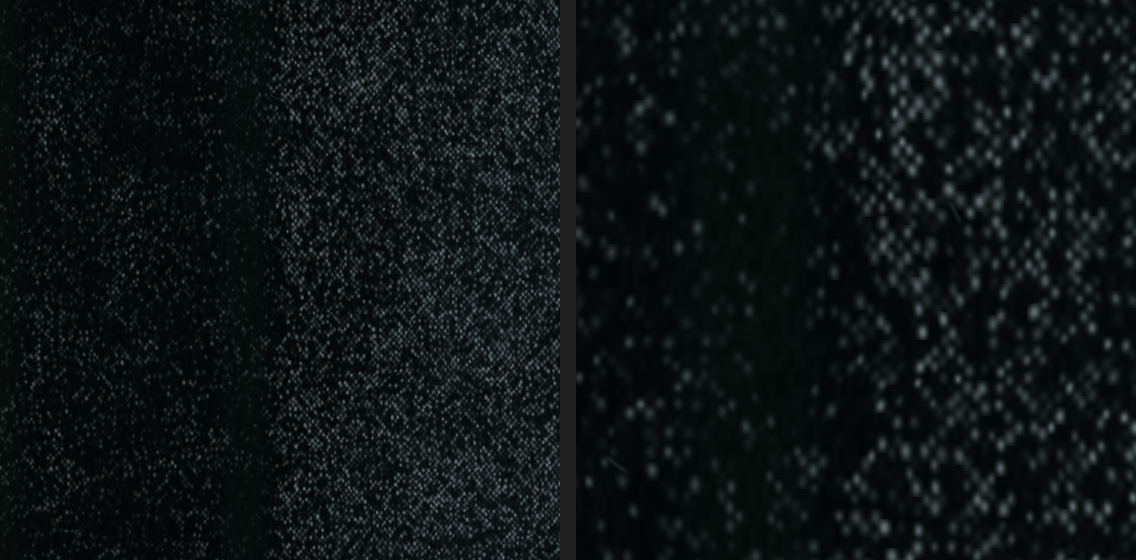
Left: the whole. Right: its middle third, enlarged.
Write a WebGL 2 fragment shader that draws this texture.

```glsl
#version 300 es
precision highp float;

uniform vec2 u_resolution;
out vec4 fragColor;

#define WEAVE_COUNT vec2(98.0, 86.0)
#define DOT_RADIUS vec2(0.185, 0.225)
#define DOT_JITTER 0.22
#define DOT_GAIN 0.44
#define GRAIN_GAIN 0.035
#define FIBRE_COUNT 26
#define FIBRE_GAIN 0.09
#define FIBRE_WIDTH 0.0012
#define BASE_DARK vec3(0.012, 0.026, 0.027)
#define BASE_WORN vec3(0.030, 0.050, 0.054)
#define GREEN_TINT vec3(0.004, 0.020, 0.012)
#define THREAD_TINT vec3(0.90, 0.99, 1.02)

vec2 hash2(vec2 p) {
    vec3 q = fract(p.xyx * vec3(0.1031, 0.1030, 0.0973));
    q += dot(q, q.yzx + 33.33);
    return fract((q.xx + q.yz) * q.zy);
}

float valueNoise(vec2 p) {
    vec2 cell = floor(p);
    vec2 f = fract(p);
    f = f * f * (3.0 - 2.0 * f);
    float low = mix(hash2(cell).x, hash2(cell + vec2(1, 0)).x, f.x);
    float high = mix(hash2(cell + vec2(0, 1)).x, hash2(cell + vec2(1, 1)).x, f.x);
    return mix(low, high, f.y);
}

float cloud(vec2 p) {
    return 0.55 * valueNoise(p) + 0.3 * valueNoise(p * 2.1 + 7.0)
         + 0.15 * valueNoise(p * 4.3 + 19.0);
}

// Soft vertical band between two edges
float band(float x, float left, float right, float blur) {
    return smoothstep(left - blur, left + blur, x)
         * (1.0 - smoothstep(right - blur, right + blur, x));
}

// Share of bright threads showing at a place
float threadCover(vec2 uv) {
    float cover = mix(0.20, 0.50, smoothstep(0.46, 0.52, uv.x));
    cover += 0.14 * smoothstep(0.5, 1.0, uv.x);
    cover -= 0.12 * (1.0 - smoothstep(0.0, 0.08, uv.x));
    cover -= 0.05 * band(uv.x, 0.13, 0.19, 0.03);
    return cover + 0.55 * (cloud(uv * vec2(9.0, 8.0)) - 0.5);
}

// Staggered grid of irregular thread crossings
float weaveDots(vec2 uv, float cover) {
    vec2 drift = vec2(valueNoise(uv * 17.0), valueNoise(uv * 17.0 + 40.0)) - 0.5;
    vec2 grid = uv * WEAVE_COUNT + drift * 0.7;
    float light = 0.0;
    for (int layer = 0; layer < 2; layer++) {
        vec2 p = grid + 0.5 * float(layer);
        vec2 cell = floor(p);
        vec2 seed = cell + 131.0 * float(layer);
        vec2 shift = (hash2(seed) - 0.5) * DOT_JITTER;
        vec2 chance = hash2(seed + 57.0);
        vec2 radius = DOT_RADIUS * mix(0.8, 1.15, hash2(seed + 91.0).x);
        vec2 d = (fract(p) - 0.5 - shift) / radius;
        float strength = smoothstep(0.7 - cover, 1.5 - cover, chance.x);
        light += strength * mix(0.45, 1.0, chance.y) * exp(-0.5 * dot(d, d));
    }
    return light;
}

// Loose, slightly bent hairs
float fibres(vec2 uv) {
    float light = 0.0;
    for (int i = 0; i < FIBRE_COUNT; i++) {
        vec2 seed = vec2(float(i) * 3.7 + 2.0, 11.0);
        vec2 shape = hash2(seed + 23.0);
        float angle = 6.2832 * shape.x;
        vec2 along = vec2(cos(angle), sin(angle));
        vec2 d = uv - hash2(seed);
        vec2 q = vec2(dot(d, along), dot(d, vec2(-along.y, along.x)));
        float halfLength = mix(0.008, 0.024, shape.y);
        q.y += (shape.y - 0.3) * 22.0 * q.x * q.x;
        float ends = 1.0 - smoothstep(0.5 * halfLength, halfLength, abs(q.x));
        light += ends * exp(-q.y * q.y / (FIBRE_WIDTH * FIBRE_WIDTH));
    }
    return light;
}

void main() {
    vec2 uv = gl_FragCoord.xy / u_resolution;

    // Dark cloth, more worn towards the right
    float worn = smoothstep(0.42, 0.95, uv.x);
    float patches = cloud(uv * 6.0 + 3.0);
    vec3 colour = mix(BASE_DARK, BASE_WORN, worn) * mix(0.75, 1.25, patches);

    // Greenish strip at the fold and along the left edge
    float fold = band(uv.x, 0.40, 0.475, 0.02);
    float edge = 1.0 - smoothstep(0.0, 0.06, uv.x);
    colour += GREEN_TINT * (fold + 0.7 * edge) + vec3(0.012, 0.008, 0.004) * edge;

    // Fine upright grain, threads and hairs
    float grain = valueNoise(uv * vec2(260.0, 120.0)) - 0.4;
    float light = GRAIN_GAIN * grain * mix(0.6, 1.0, worn);
    light += DOT_GAIN * weaveDots(uv, threadCover(uv)) * (1.0 - 0.3 * fold);
    light += FIBRE_GAIN * fibres(uv);
    colour += THREAD_TINT * light;

    fragColor = vec4(clamp(colour, 0.0, 1.0), 1.0);
}
```
